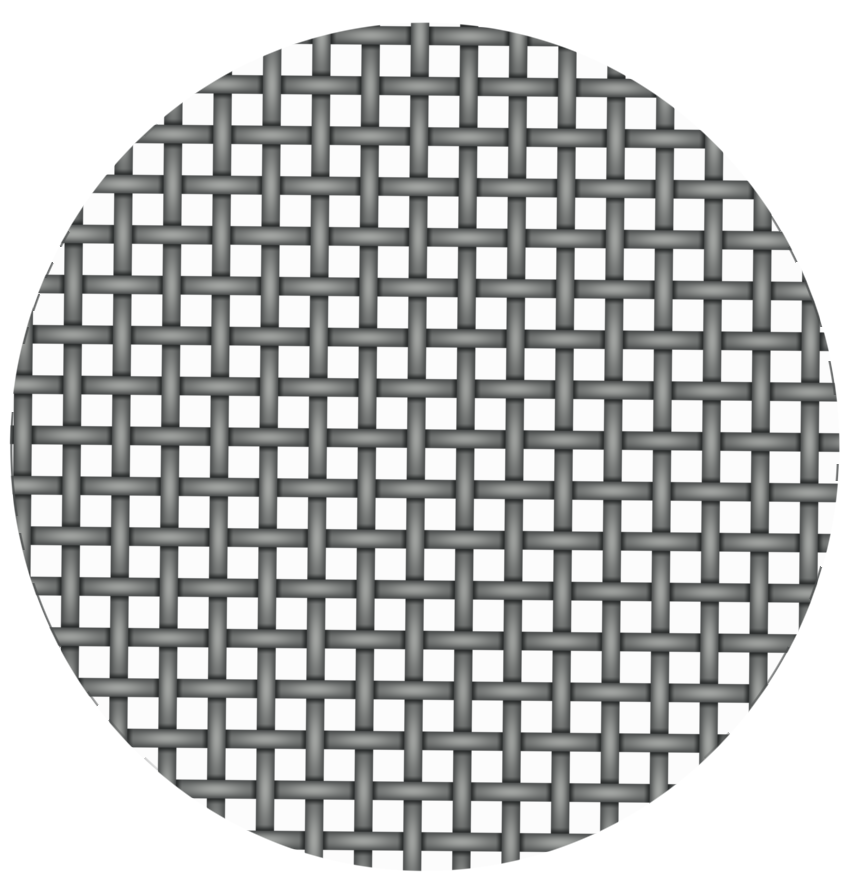
This texture is drawn by a Shadertoy shader. Its source:

```glsl
// Lengths are fractions of the canvas height
const vec2 DISC_CENTER = vec2(0.474, 0.5013);
const vec2 DISC_RADIUS = vec2(0.4628, 0.4733);
const vec2 MESH_ORIGIN = vec2(0.4645, 0.5105);
const vec2 PITCH = vec2(0.0549, 0.0562);       // column and row spacing
const vec2 HALF_WIDTH = vec2(0.0102, 0.0104);  // vertical and horizontal wires
const float TILT = 0.0095;                     // clockwise, radians
const float SOFTNESS = 0.0011;
const float RIM_WIDTH = 0.0013;
const float RIM_DASHES = 150.0;
const float TONE_VARIATION = 0.025;

const vec3 PAPER = vec3(1.0);
const vec3 HOLE = vec3(0.988);
const vec3 SHADOW = vec3(0.12, 0.13, 0.13);
const vec3 STEEL_EDGE = vec3(0.29, 0.30, 0.30);
const vec3 STEEL_CORE = vec3(0.62, 0.63, 0.62);

float hash(float n) {
    return fract(sin(n * 12.9898) * 43758.547);
}

// 1 inside the shape, 0 outside, with a soft border
float coverage(float dist) {
    float blur = max(SOFTNESS, 0.7 / iResolution.y);
    return 1.0 - smoothstep(-blur, blur, dist);
}

// Distance to the nearest even integer: 0 on top of a crossing, 1 beneath one
float weavePhase(float u) {
    return abs(mod(u + 1.0, 2.0) - 1.0);
}

// Round wire: bright core, fading towards its ends, shaded where it dives under
vec3 wireColor(float across, float phase, float seed) {
    float t = min(abs(across), 1.0);
    float gloss = pow(1.0 - t * t, 1.4) * mix(1.0, 0.45, smoothstep(0.0, 0.8, phase));
    vec3 steel = mix(STEEL_EDGE, STEEL_CORE, gloss);
    steel += TONE_VARIATION * (hash(seed) - 0.5);
    return mix(steel, SHADOW, 0.9 * smoothstep(0.68, 0.83, phase));
}

void mainImage(out vec4 fragColor, in vec2 fragCoord) {
    vec2 p = fragCoord / iResolution.y;

    // Mesh coordinates, one unit per wire
    float c = cos(TILT), s = sin(TILT);
    vec2 g = mat2(c, s, -s, c) * (p - MESH_ORIGIN) / PITCH;
    vec2 cell = floor(g + 0.5);
    vec2 offset = (g - cell) * PITCH;

    // Both wires near this point
    vec2 across = offset / HALF_WIDTH;
    vec2 mask = vec2(coverage(abs(offset.x) - HALF_WIDTH.x),
                     coverage(abs(offset.y) - HALF_WIDTH.y));
    vec3 vertical = wireColor(across.x, weavePhase(g.y + cell.x), cell.x + 40.3);
    vec3 horizontal = wireColor(across.y, weavePhase(g.x + cell.y + 1.0), cell.y + 90.7);

    // Plain weave: the upper wire alternates like a checkerboard
    bool verticalOnTop = mod(cell.x + cell.y, 2.0) < 0.5;
    vec3 color = HOLE;
    if (verticalOnTop) {
        color = mix(color, horizontal, mask.y);
        color = mix(color, vertical, mask.x);
    } else {
        color = mix(color, vertical, mask.x);
        color = mix(color, horizontal, mask.y);
    }

    // Broken dark rim, mostly on the flanks of the disc
    vec2 d = p - DISC_CENTER;
    float discDist = (length(d / DISC_RADIUS) - 1.0) * DISC_RADIUS.x;
    float angle = atan(d.y, d.x);
    float dash = step(0.6, hash(floor(angle * RIM_DASHES / 6.2832) + 7.0));
    float flank = smoothstep(0.5, 0.95, abs(cos(angle)));
    float rim = coverage(abs(discDist + RIM_WIDTH) - RIM_WIDTH) * dash * flank;
    color = mix(color, STEEL_EDGE, 0.8 * rim);

    // Round cut-out
    color = mix(PAPER, color, coverage(discDist));
    fragColor = vec4(color, 1.0);
}
```
